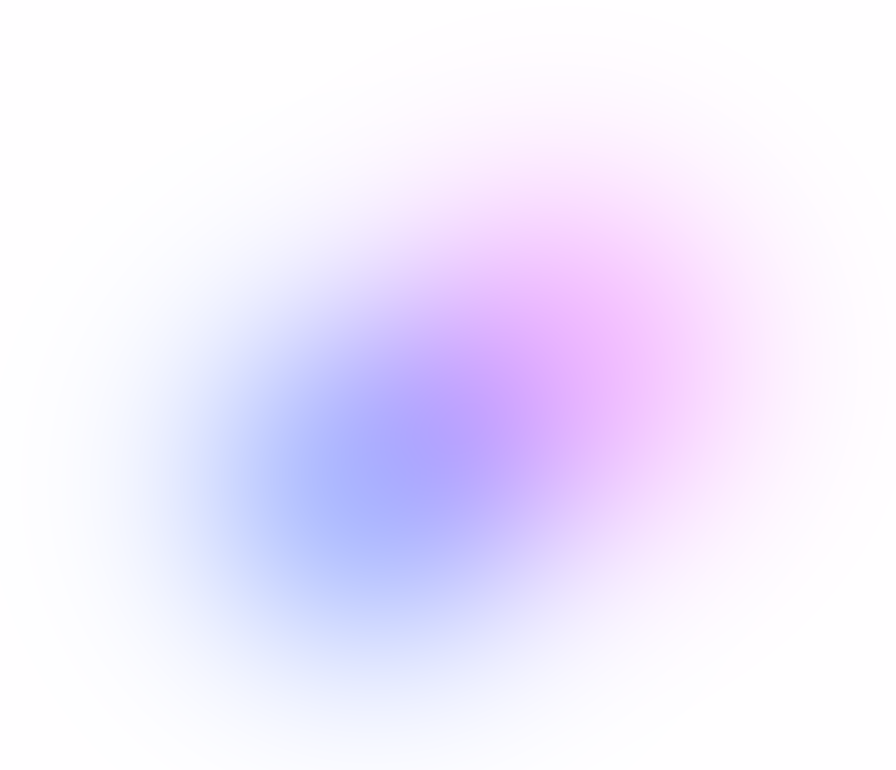
A WebGL 2 fragment shader for this background:

```glsl
#version 300 es
precision highp float;

// Two large soft glows, periwinkle and pink, overlapping on white paper.
// Each glow is a flattened Gaussian that absorbs some light from the paper,
// so the overlap deepens to violet.

uniform vec2 u_resolution;
out vec4 outColor;

// Positions and sizes are in canvas heights, measured from the centre.
const vec3 PAPER = vec3(1.0, 0.998, 1.0);

const vec2 BLUE_CENTER = vec2(-0.100, -0.126);
const float BLUE_SPREAD = 0.170;
const vec3 BLUE_ABSORB = vec3(0.325, 0.250, 0.0);

const vec2 PINK_CENTER = vec2(0.148, 0.030);
const float PINK_SPREAD = 0.173;
const vec3 PINK_ABSORB = vec3(0.030, 0.248, 0.0);

// 1.0 is a plain Gaussian; higher values flatten the core and shorten the tail.
const float FLATNESS = 1.12;

// Strength of a round glow, from 1 at its centre to 0 far away.
float glow(vec2 p, vec2 center, float spread) {
    vec2 d = (p - center) / spread;
    return exp(-pow(0.5 * dot(d, d), FLATNESS));
}

void main() {
    vec2 p = (gl_FragCoord.xy - 0.5 * u_resolution) / u_resolution.y;

    // Subtract the light absorbed by each glow.
    vec3 color = PAPER;
    color -= BLUE_ABSORB * glow(p, BLUE_CENTER, BLUE_SPREAD);
    color -= PINK_ABSORB * glow(p, PINK_CENTER, PINK_SPREAD);

    outColor = vec4(clamp(color, 0.0, 1.0), 1.0);
}
```
